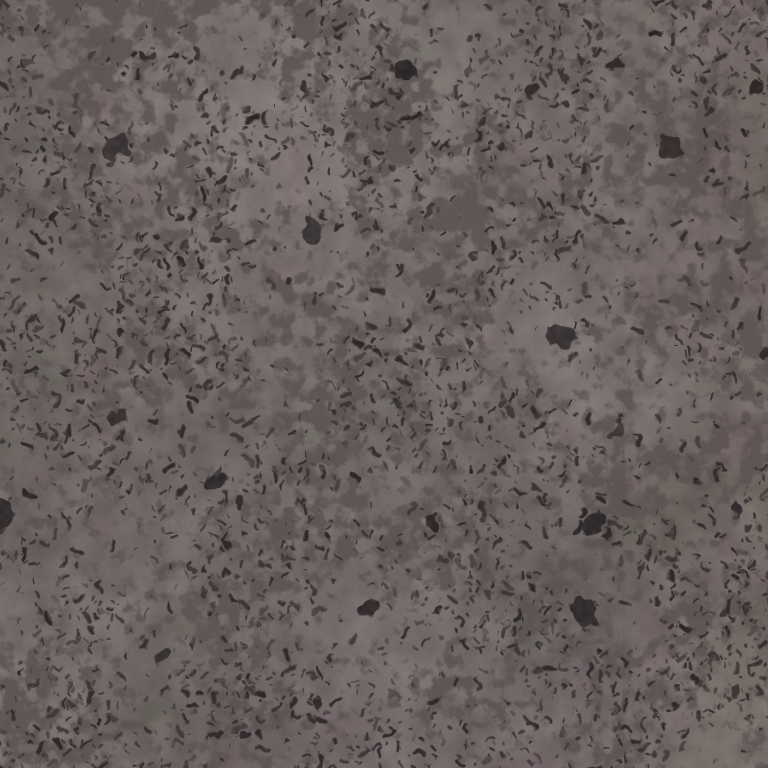
This texture is drawn by a WebGL 2 fragment shader. Its source:

```glsl
#version 300 es
precision highp float;
// Speckled grey-mauve stone: a softly mottled ground with faint smudges,
// scattered short dark flecks in clusters, and a few larger dark inclusions.
// Flecks are jittered capsules on hashed grids, bent by value noise.

#define LIGHT_TONE vec3(0.468, 0.433, 0.427)
#define SHADE_TONE vec3(0.355, 0.318, 0.318)
#define DARK_TONE vec3(0.155, 0.135, 0.142)
#define MOTTLE 0.19
#define SMUDGE_SCALE 72.0
#define FLECK_DENSITY 0.42
#define DUST_DENSITY 0.36
#define BLOB_DENSITY 0.36
#define EDGE_SOFTNESS 0.0016
#define WARP 0.007
#define SEAM_X 0.812
#define SEAM_TOP 0.52

uniform vec2 u_resolution;
out vec4 fragColor;

// Integer hash: cell and layer to three values in 0..1
vec3 hash3(vec2 cell, int layer) {
    uvec3 v = uvec3(ivec3(ivec2(cell), layer));
    v = v * 1664525u + 1013904223u;
    v.x += v.y * v.z; v.y += v.z * v.x; v.z += v.x * v.y;
    v ^= v >> 16u;
    v.x += v.y * v.z; v.y += v.z * v.x; v.z += v.x * v.y;
    return vec3(v >> 8u) / 16777216.0;
}

float valueNoise(vec2 p, int layer) {
    vec2 cell = floor(p), f = fract(p);
    f = f * f * (3.0 - 2.0 * f);
    float low = mix(hash3(cell, layer).x, hash3(cell + vec2(1, 0), layer).x, f.x);
    float high = mix(hash3(cell + vec2(0, 1), layer).x, hash3(cell + vec2(1, 1), layer).x, f.x);
    return mix(low, high, f.y);
}

float fbm(vec2 p, int layer) {
    float sum = 0.0, gain = 0.533;
    for (int i = 0; i < 4; i++) {
        sum += gain * valueNoise(p, layer + i);
        p = mat2(0.8, 0.6, -0.6, 0.8) * p * 2.03;
        gain *= 0.5;
    }
    return sum;
}

vec2 warp(vec2 p, float scale, int layer) {
    return vec2(valueNoise(p * scale, layer), valueNoise(p * scale, layer + 1)) - 0.5;
}

float capsule(vec2 p, vec2 axis, float halfLength) {
    return length(p - axis * clamp(dot(p, axis), -halfLength, halfLength));
}

// Darkness of one scattered layer; size = (half length, radius)
float flecks(vec2 p, float cells, float density, vec2 size, float faintest, float clustering, int layer) {
    float soft = max(EDGE_SOFTNESS, 0.7 / u_resolution.y);
    vec2 home = floor(p * cells);
    float dark = 0.0;
    for (int y = -1; y <= 1; y++)
    for (int x = -1; x <= 1; x++) {
        vec2 cell = home + vec2(x, y);
        vec3 place = hash3(cell, layer), form = hash3(cell, layer + 1);
        float crowd = smoothstep(0.25, 0.75, valueNoise(cell / cells * 11.0, 70));
        float chance = density * (1.0 + clustering * (2.0 * crowd - 1.0));
        if (place.z > chance) continue;
        vec2 center = (cell + place.xy) / cells;
        float angle = 1.571 + (form.x - 0.5) * 2.7;
        vec2 grain = size * mix(0.55, 1.4, form.y);
        float d = capsule(p - center, vec2(cos(angle), sin(angle)), grain.x) - grain.y;
        float strength = mix(faintest, 1.0, sqrt(form.z));
        dark = max(dark, strength * (1.0 - smoothstep(-soft, soft, d)));
    }
    return dark;
}

void main() {
    vec2 p = gl_FragCoord.xy / u_resolution.y;

    // Mottled ground
    float broad = fbm(p * 4.0, 10) - 0.5;
    float fine = fbm(p * 38.0, 20) - 0.5;
    vec3 color = LIGHT_TONE - 0.018 + MOTTLE * (0.6 * broad + 0.6 * fine);
    color += 0.018 * (p.y - 0.5);
    color += vec3(0.03, -0.012, 0.03) * (fbm(p * 16.0, 30) - 0.5);
    color += vec3(0.004, 0.003, -0.006) * smoothstep(0.7, 1.0, p.x);

    // Faint grey smudges
    float patches = fbm(p * 10.0, 40) - 0.5;
    float smudge = smoothstep(0.46, 0.76, fbm(p * SMUDGE_SCALE, 50) + 0.7 * patches);
    color = mix(color, SHADE_TONE, 0.85 * smudge);

    // Hairline seam
    float seam = 1.0 - smoothstep(0.0, 0.0022, abs(p.x - SEAM_X));
    seam *= 1.0 - smoothstep(SEAM_TOP - 0.04, SEAM_TOP, p.y);
    color = mix(color, SHADE_TONE, 0.7 * seam * valueNoise(p * 25.0, 60));

    // Dark flecks, fine dust and large inclusions
    vec2 bent = p + WARP * warp(p, 130.0, 80);
    vec2 lumpy = bent + 0.012 * warp(p, 65.0, 84);
    float dark = flecks(bent, 48.0, FLECK_DENSITY, vec2(0.0046, 0.0023), 0.3, 0.75, 100);
    dark = max(dark, flecks(bent, 80.0, DUST_DENSITY, vec2(0.0016, 0.0015), 0.15, 0.6, 110));
    dark = max(dark, flecks(lumpy, 8.0, BLOB_DENSITY, vec2(0.004, 0.0095), 0.5, 0.2, 120));
    color = mix(color, DARK_TONE, dark * mix(0.8, 1.0, valueNoise(p * 150.0, 90)));

    fragColor = vec4(color, 1.0);
}
```
